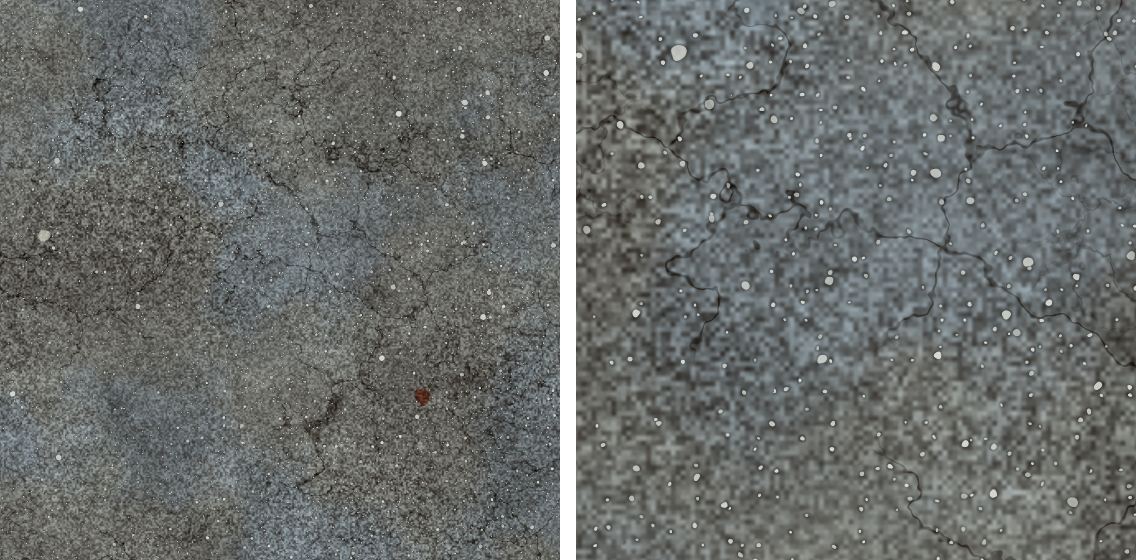
Left, the full canvas; right, a detail of the centre.
Give the GLSL for this texture, as a WebGL 2 fragment shader.

```glsl
#version 300 es
precision highp float;

uniform vec2 u_resolution;
out vec4 fragColor;

float hash(vec2 p) {
    vec3 q = fract(vec3(p.xyx) * 0.1031);
    q += dot(q, q.yzx + 33.33);
    return fract((q.x + q.y) * q.z);
}

vec2 hash2(vec2 p) {
    return vec2(hash(p + 17.3), hash(p + 71.9));
}

float noise(vec2 p) {
    vec2 cell = floor(p);
    vec2 f = fract(p);
    f = f * f * (3.0 - 2.0 * f);
    float low = mix(hash(cell), hash(cell + vec2(1, 0)), f.x);
    float high = mix(hash(cell + vec2(0, 1)), hash(cell + vec2(1, 1)), f.x);
    return mix(low, high, f.y);
}

float fbm(vec2 p) {
    float sum = 0.0;
    float amplitude = 0.5;
    for (int i = 0; i < 5; i++) {
        sum += amplitude * noise(p);
        p = mat2(1.6, 1.2, -1.2, 1.6) * p + 9.7;
        amplitude *= 0.5;
    }
    return sum / 0.96875;
}

// Thin lines along the borders of warped Voronoi cells.
float cracks(vec2 uv, float scale, float width, float aa) {
    vec2 warp = vec2(fbm(uv * scale * 2.5), fbm(uv * scale * 2.5 + 40.0)) - 0.5;
    vec2 p = uv * scale + warp * 0.9;
    vec2 cell = floor(p);
    float nearest = 9.0;
    float second = 9.0;
    for (int y = -1; y <= 1; y++) {
        for (int x = -1; x <= 1; x++) {
            vec2 id = cell + vec2(x, y);
            float d = distance(p, id + hash2(id));
            second = min(second, max(nearest, d));
            nearest = min(nearest, d);
        }
    }
    float border = 0.5 * (second - nearest) / scale;
    return 1.0 - smoothstep(width * 0.3, width + aa, border);
}

// Scattered round flecks: x is the fleck, y the shadow around it.
vec2 flecks(vec2 uv, float count, float chance, float minRadius, float maxRadius, float aa) {
    vec2 id = floor(uv * count);
    vec2 center = (id + 0.22 + 0.56 * hash2(id + count)) / count;
    float pick = hash(id + count * 2.0);
    float size = hash(id + count * 3.0);
    float radius = mix(minRadius, maxRadius, size * size);
    float d = distance(uv, center);
    float present = step(pick, chance);
    float body = 1.0 - smoothstep(radius - aa * 0.6, radius + aa * 0.6, d);
    float rim = 1.0 - smoothstep(radius, radius + 0.0022, d);
    return present * vec2(body * mix(0.65, 1.0, hash(id + 5.0)), rim);
}

float blob(vec2 uv, vec2 center, float radius, float roughness, float softness) {
    float d = distance(uv, center) + (fbm(uv * 70.0) - 0.5) * roughness;
    return 1.0 - smoothstep(radius - softness, radius + softness, d);
}

void main() {
    vec2 uv = gl_FragCoord.xy / u_resolution;
    float aa = 1.0 / min(u_resolution.x, u_resolution.y);

    // Broad stains and fine mineral grain
    float stain = fbm(uv * 4.0 + 3.0) - 0.5;
    float mottle = fbm(uv * vec2(15.0, 19.0) + 21.0) - 0.5;
    float rough = mix(0.8, 1.2, smoothstep(0.35, 0.65, fbm(uv * 3.0 + 60.0)));
    float grain = (noise(uv * 340.0) - 0.5) * 0.29
                + (noise(uv * 190.0 + 31.0) - 0.5) * 0.15
                + (noise(uv * 85.0 + 57.0) - 0.5) * 0.07;
    float tone = 0.408 + stain * 0.16 + mottle * 0.15 + grain * rough;

    // Hairline cracks, broken up by patches
    float longPatch = smoothstep(0.48, 0.62, fbm(uv * 5.0 + 80.0));
    float finePatch = smoothstep(0.5, 0.66, fbm(uv * 3.5 + 12.0));
    tone -= 0.17 * longPatch * cracks(uv, 7.0, 0.0012, aa);
    tone -= 0.11 * finePatch * cracks(uv + 4.0, 24.0, 0.0009, aa);

    // Warm dark to cool light ramp, with bluish and olive areas
    vec3 darkStone = vec3(0.27, 0.26, 0.24);
    vec3 lightStone = vec3(0.57, 0.59, 0.58);
    vec3 color = mix(darkStone, lightStone, (tone - 0.26) / 0.325);
    float cool = smoothstep(0.42, 0.68, fbm(uv * 4.0 + 110.0));
    color *= mix(vec3(1.01, 1.0, 0.975), vec3(0.95, 1.0, 1.06), cool);
    float blueStain = blob(uv, vec2(0.44, 0.667), 0.018, 0.03, 0.014);
    color = mix(color, vec3(0.47, 0.53, 0.57), blueStain * 0.5);

    // Pale flecks in three sizes, denser toward the right
    vec2 wobble = vec2(noise(uv * 260.0), noise(uv * 260.0 + 90.0)) - 0.5;
    vec2 p = uv + wobble * 0.0014;
    float density = mix(0.65, 1.25, smoothstep(0.25, 0.7, uv.x + stain * 0.8));
    vec2 fleck = flecks(p, 112.0, 0.17 * density, 0.0008, 0.0014, aa);
    fleck = max(fleck, flecks(p, 61.0, 0.2 * density, 0.0012, 0.0026, aa));
    fleck = max(fleck, flecks(p, 26.0, 0.11 * density, 0.0024, 0.0052, aa));
    color *= 1.0 - 0.22 * fleck.y;
    color = mix(color, vec3(0.85, 0.86, 0.83), fleck.x);

    // One pale crust and one rust spot
    float crust = blob(uv, vec2(0.08, 0.58), 0.011, 0.012, 0.0015);
    color = mix(color, vec3(0.69, 0.7, 0.65) + grain * 0.5, crust);
    float rust = blob(uv, vec2(0.755, 0.29), 0.012, 0.025, 0.002);
    color = mix(color, vec3(0.33, 0.17, 0.11) + grain * 0.6, rust * 0.9);

    fragColor = vec4(clamp(color, 0.0, 1.0), 1.0);
}
```
